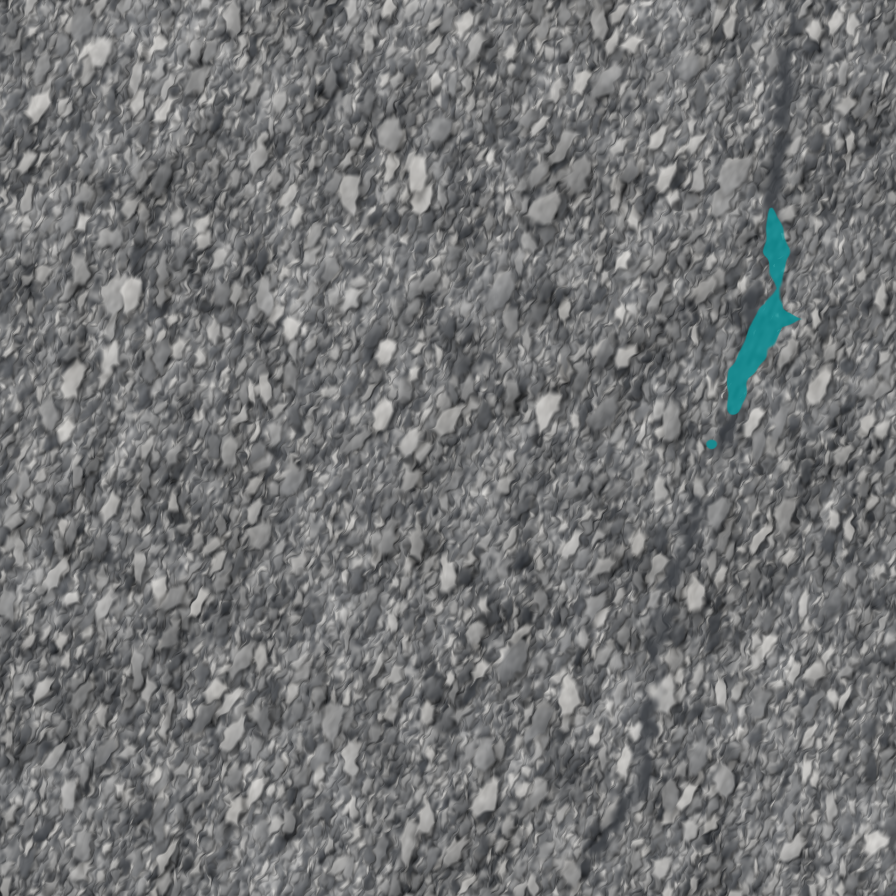
Write a WebGL 2 fragment shader that draws this texture.

```glsl
#version 300 es
precision highp float;
// Coarse grey asphalt of leaning stone chips, with a dark crack and a teal paint streak.

uniform vec2 u_resolution;
out vec4 fragColor;

const float SOFTNESS = 0.0022;
const float PAINT_SOFTNESS = 0.0014;
const vec3 DARK_GREY = vec3(0.240, 0.252, 0.270);
const vec3 PALE_GREY = vec3(0.775, 0.768, 0.755);
const vec3 TEAL = vec3(0.10, 0.535, 0.555);
const vec2 SHADE_SIDE = vec2(0.8, -0.6);

vec3 hash3(vec2 cell) {
    vec3 h = fract(cell.xyx * vec3(0.1031, 0.1030, 0.0973));
    h += dot(h, h.yxz + 33.33);
    return fract((h.xxy + h.yzz) * h.zyx);
}

vec2 valueNoise(vec2 p) {
    vec2 cell = floor(p);
    vec2 f = fract(p);
    f = f * f * (3.0 - 2.0 * f);
    vec2 low = mix(hash3(cell).xy, hash3(cell + vec2(1, 0)).xy, f.x);
    vec2 high = mix(hash3(cell + vec2(0, 1)).xy, hash3(cell + vec2(1, 1)).xy, f.x);
    return mix(low, high, f.y);
}

vec3 greyRamp(float shade) {
    return mix(DARK_GREY, PALE_GREY, clamp(shade, -0.1, 1.0));
}

// Coordinates across and along an axis tilted clockwise from vertical.
vec2 leanFrame(vec2 p, float lean) {
    vec2 axis = vec2(sin(lean), cos(lean));
    return vec2(dot(p, vec2(axis.y, -axis.x)), dot(p, axis));
}

// Irregular convex polygon made of six half planes, about one unit in radius.
float chipDistance(vec2 q, vec2 seed) {
    float d = -1.0;
    for (int i = 0; i < 6; i++) {
        vec3 h = hash3(seed + float(i) * 17.0);
        float angle = (float(i) + 0.7 * h.x) * 1.0472;
        d = max(d, dot(q, vec2(cos(angle), sin(angle))) - mix(0.6, 1.0, h.y));
    }
    return d;
}

// Lays one size of stone over the ground, each with a shaded side.
vec3 layStones(vec3 ground, vec2 p, float cells, float chance, float darkest, float seed) {
    vec2 g = p * cells;
    vec3 color = ground;
    for (int j = -1; j <= 1; j++) {
        for (int i = -1; i <= 1; i++) {
            vec2 id = floor(g) + vec2(i, j);
            vec3 place = hash3(id + seed);
            vec3 form = hash3(id + seed + 71.0);
            if (place.z > chance) continue;
            vec2 offset = g - id - 0.2 - 0.6 * place.xy;
            float size = mix(0.36, 0.68, form.y);
            float width = mix(0.36, 0.68, fract(form.x * 7.0));
            vec2 q = leanFrame(offset, 0.36 + 0.8 * (form.x - 0.5));
            q /= size * vec2(width, 1.15);
            float d = chipDistance(q, id + seed) * size * 0.6;
            float side = dot(offset / (length(offset) + 0.05), SHADE_SIDE);
            float shadow = (1.0 - smoothstep(0.0, 0.24, d)) * (0.5 + 0.5 * side);
            color *= 1.0 - 0.40 * shadow;
            float shade = mix(darkest, 1.0, form.z) - 0.12 * dot(q, SHADE_SIDE);
            float cover = 1.0 - smoothstep(-SOFTNESS, SOFTNESS, d / cells);
            color = mix(color, greyRamp(shade), cover * 0.9);
        }
    }
    return color;
}

float taperedLine(vec2 p, vec2 a, vec2 b, float startRadius, float endRadius) {
    vec2 span = b - a;
    float t = clamp(dot(p - a, span) / dot(span, span), 0.0, 1.0);
    return length(p - a - span * t) - mix(startRadius, endRadius, t);
}

float crackDistance(vec2 p) {
    vec2 path[7] = vec2[7](vec2(0.885, 1.02), vec2(0.865, 0.78), vec2(0.82, 0.54),
        vec2(0.775, 0.43), vec2(0.735, 0.30), vec2(0.715, 0.12), vec2(0.65, 0.03));
    float d = 1.0;
    for (int i = 0; i < 6; i++) d = min(d, taperedLine(p, path[i], path[i + 1], 0.0, 0.0));
    return d;
}

float paintDistance(vec2 p) {
    vec2 waist = vec2(0.868, 0.678);
    vec2 body = vec2(0.860, 0.645);
    vec2 foot = vec2(0.826, 0.583);
    float d = taperedLine(p, vec2(0.861, 0.766), vec2(0.867, 0.718), 0.003, 0.013);
    d = min(d, taperedLine(p, vec2(0.867, 0.718), waist, 0.013, 0.003));
    d = min(d, taperedLine(p, waist, body, 0.003, 0.015));
    d = min(d, taperedLine(p, body, vec2(0.895, 0.644), 0.016, 0.001));
    d = min(d, taperedLine(p, body, foot, 0.017, 0.012));
    d = min(d, taperedLine(p, foot, vec2(0.820, 0.543), 0.012, 0.006));
    return min(d, length(p - vec2(0.794, 0.503)) - 0.005);
}

void main() {
    vec2 p = gl_FragCoord.xy / u_resolution;
    vec2 leaning = leanFrame(p, 0.4);
    float grain = valueNoise(leaning * vec2(210.0, 120.0)).x - 0.5;
    vec2 wobble = valueNoise(p * 75.0) - 0.5;
    vec2 rough = p + 0.005 * (valueNoise(p * 120.0) - 0.5);

    // Gritty binder, then stones from fine to coarse
    vec3 color = greyRamp(0.40 + 0.5 * grain);
    color = layStones(color, rough, 112.0, 0.75, 0.12, 11.0);
    color = layStones(color, rough, 74.0, 0.58, 0.06, 137.0);
    color = layStones(color, rough, 47.0, 0.42, 0.06, 293.0);
    color = layStones(color, rough, 29.0, 0.20, 0.40, 431.0);

    // Uneven tone in leaning clumps and wide patches
    float clump = valueNoise(leaning * vec2(44.0, 26.0)).x - 0.5;
    float patchTone = valueNoise(p * 9.0).y - 0.5;
    color += 0.08 * grain + 0.16 * clump + 0.07 * patchTone + 0.012;

    // Broken crack
    float crack = 1.0 - smoothstep(0.002, 0.013, crackDistance(p + 0.014 * wobble));
    color = mix(color, DARK_GREY, crack * smoothstep(0.2, 0.6, valueNoise(p * 48.0).x) * 0.8);

    // Paint with pale flecks
    float paint = 1.0 - smoothstep(-PAINT_SOFTNESS, PAINT_SOFTNESS, paintDistance(p) + 0.006 * wobble.x);
    float fleck = smoothstep(0.55, 0.78, color.g);
    color = mix(color, TEAL + vec3(0.16, 0.12, 0.11) * fleck + 0.05 * grain, paint);
    fragColor = vec4(color, 1.0);
}
```
